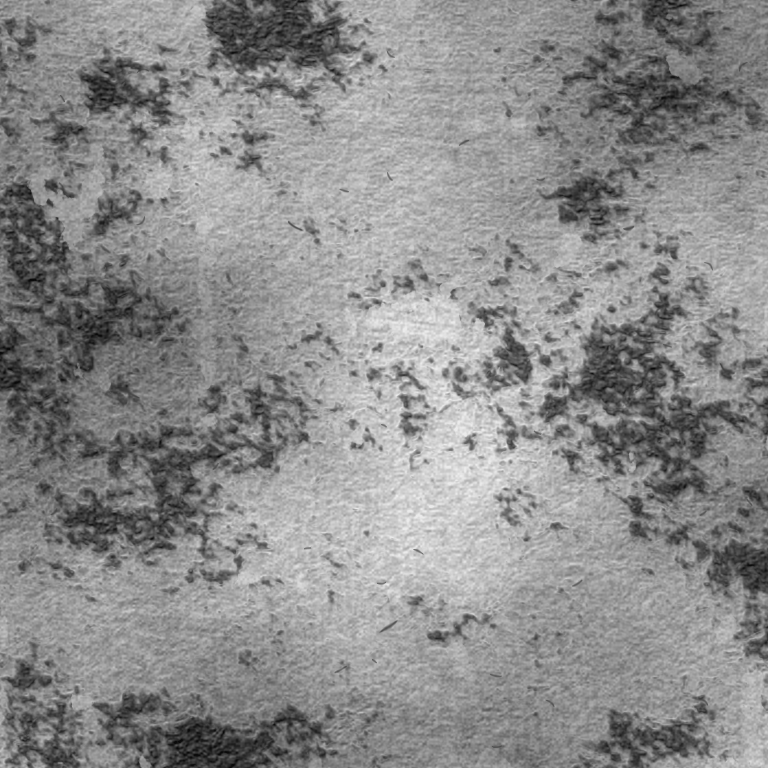
This texture is drawn by a WebGL 1 fragment shader. Its source:

```glsl
precision highp float;
uniform vec2 u_resolution;

float hash(vec2 p) {
  return fract(sin(dot(p, vec2(127.1, 311.7))) * 43758.5453);
}

float noise(vec2 p) {
  vec2 cell = floor(p);
  vec2 f = fract(p);
  f = f * f * (3.0 - 2.0 * f);
  float low = mix(hash(cell), hash(cell + vec2(1.0, 0.0)), f.x);
  float high = mix(hash(cell + vec2(0.0, 1.0)), hash(cell + 1.0), f.x);
  return mix(low, high, f.y);
}

// Each octave is turned and doubled so the lattice does not show
float fbm(vec2 p) {
  float sum = 0.0;
  float amplitude = 0.5;
  for (int i = 0; i < 6; i++) {
    sum += amplitude * noise(p);
    p = mat2(1.6, 1.2, -1.2, 1.6) * p + 17.3;
    amplitude *= 0.5;
  }
  return sum / 0.984;
}

float glow(vec2 p, vec2 center, float radius) {
  vec2 d = (p - center) / radius;
  return exp(-dot(d, d));
}

// Plaster grain, slightly wider than tall, with mean zero
float grain(vec2 p) {
  p += 0.008 * vec2(noise(p * 40.0), noise(p * 40.0 + 90.0));
  return 0.40 * noise(p * vec2(60.0, 85.0))
       + 0.40 * noise(p * vec2(120.0, 165.0) + 31.0)
       + 0.30 * noise(p * vec2(220.0, 280.0) + 73.0) - 0.55;
}

// Faint trowel strokes that fade in and out
float streaks(vec2 p) {
  p.y += 0.05 * p.x + 0.03 * noise(p * 3.0);
  float strokes = noise(p * vec2(9.0, 170.0)) + noise(p * vec2(14.0, 280.0) + 40.0) - 1.0;
  return strokes * smoothstep(0.45, 0.8, noise(p * vec2(4.0, 9.0) + 8.0));
}

// One short, tapering, curved nick in some cells of a grid
float nicks(vec2 p, float grid, float chance) {
  vec2 cell = floor(p * grid);
  vec2 center = 0.3 + 0.4 * vec2(hash(cell + 3.1), hash(cell + 7.7));
  vec2 q = fract(p * grid) - center + 0.06 * (noise(p * 90.0) - 0.5);
  float angle = (hash(cell + 11.3) - 0.5) * 2.0;
  q = mat2(cos(angle), -sin(angle), sin(angle), cos(angle)) * q;
  float reach = mix(0.07, 0.17, hash(cell + 19.9));
  float bend = (hash(cell + 23.5) - 0.5) * 6.0;
  float taper = max(0.0, 1.0 - q.x * q.x / (reach * reach));
  float pixel = grid / u_resolution.y;
  float offset = abs(q.y - bend * q.x * q.x);
  float line = 1.0 - smoothstep(0.0, 0.025 * taper + pixel, offset);
  return line * smoothstep(0.0, 0.4, taper) * step(hash(cell + 29.2), chance);
}

// Broad light and shade of the wall
float wallTone(vec2 p) {
  float light = 0.15 * glow(p, vec2(0.56, 0.40), 0.25)
              + 0.09 * glow(p, vec2(0.52, 0.80), 0.20)
              + 0.12 * glow(p, vec2(0.22, 0.76), 0.11)
              - 0.12 * glow(p, vec2(0.10, 0.56), 0.26);
  return 0.57 + light + 0.5 * (fbm(p * 3.2 + 5.0) - 0.5);
}

// Blotchy dirt, denser around a few damp areas
float dirtDensity(vec2 p) {
  float damp = 0.22 * glow(p, vec2(0.29, 0.13), 0.17)
             + 0.19 * glow(p, vec2(0.22, 0.45), 0.18)
             + 0.17 * glow(p, vec2(0.68, 0.52), 0.14)
             + 0.17 * glow(p, vec2(0.40, 0.96), 0.16)
             + 0.13 * glow(p, vec2(0.11, 0.86), 0.15)
             - 0.08 * glow(p, vec2(0.52, 0.38), 0.13);
  vec2 warp = vec2(noise(p * 9.0), noise(p * 9.0 + 50.0)) - 0.5;
  return fbm(p * 6.0 + 0.6 * warp + 21.0) + damp + 0.45 * (fbm(p * 24.0) - 0.5);
}

void main() {
  vec2 p = gl_FragCoord.xy / u_resolution.y;
  float flake = smoothstep(0.70, 0.73, fbm(p * vec2(15.0, 12.0) + 64.0));
  float bare = 1.0 - 0.85 * flake;
  float bump = grain(p);
  float relief = bump - grain(p + vec2(-0.0014, 0.0024));

  // Grains break the dirt into dark pits and pale crumbs
  float density = dirtDensity(p);
  float stain = smoothstep(0.53, 0.82, density + 0.75 * bump) * bare;
  float rough = smoothstep(0.42, 0.72, density) * bare;

  float tone = wallTone(p);
  tone *= mix(1.0, 0.36, stain);
  tone += 0.06 * flake;
  tone += relief * mix(0.27, 0.60, rough) * mix(0.5, 1.0, bare);
  tone += 0.14 * bump + 0.07 * streaks(p);
  tone += 0.13 * (noise(p * 350.0) - 0.5);

  // Scattered nicks, large and small
  float nick = max(nicks(p, 9.0, 0.12), 0.8 * nicks(p + 0.37, 19.0, 0.07));
  tone = mix(tone, 0.22, 0.75 * nick);

  gl_FragColor = vec4(vec3(clamp(tone, 0.04, 0.92)), 1.0);
}
```
